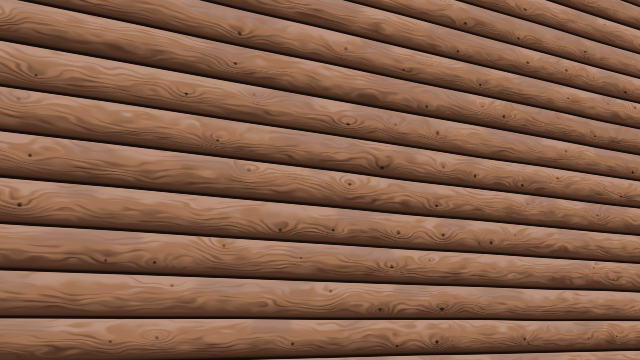
This texture is drawn by a WebGL 2 fragment shader. Its source:

```glsl
#version 300 es
precision highp float;

uniform vec2 u_resolution;
out vec4 fragColor;

const vec2 SEAM_BASE = vec2(0.118, 0.1088);   // height of seam zero: left, right
const vec2 LOG_PITCH = vec2(0.1324, 0.0810);  // log spacing: left, right
const float PITCH_SHRINK = 0.00069;           // spacing lost with each log upward
const float ASPECT = 1.778;
const float SEAM_WAVE = 0.035;
const float SEAM_WIDTH = 0.05;
const float RING_COUNT = 7.0;
const float GRAIN_DEPTH = 0.17;
const float STREAK_DEPTH = 0.20;
const float KNOT_CELL = 1.7;
const float KNOT_CHANCE = 0.62;

const vec3 GAP = vec3(0.085, 0.045, 0.03);
const vec3 SHADOW = vec3(0.17, 0.10, 0.07);
const vec3 UMBER = vec3(0.32, 0.20, 0.14);
const vec3 BROWN = vec3(0.48, 0.33, 0.24);
const vec3 AMBER = vec3(0.64, 0.45, 0.33);
const vec3 SHEEN = vec3(0.72, 0.57, 0.49);
const vec3 WEATHERED = vec3(0.59, 0.45, 0.39);

float hash(vec2 p) {
    vec3 q = fract(p.xyx * 0.1031);
    q += dot(q, q.yzx + 33.33);
    return fract((q.x + q.y) * q.z);
}

float noise(vec2 p) {
    vec2 i = floor(p);
    vec2 f = fract(p);
    f = f * f * (3.0 - 2.0 * f);
    float low = mix(hash(i), hash(i + vec2(1, 0)), f.x);
    float high = mix(hash(i + vec2(0, 1)), hash(i + vec2(1, 1)), f.x);
    return mix(low, high, f.y);
}

float fbm(vec2 p) {
    float sum = 0.0;
    float weight = 0.55;
    for (int i = 0; i < 3; i++) {
        sum += weight * noise(p);
        p = p * 2.1 + 17.3;
        weight *= 0.5;
    }
    return sum;
}

// Converging seams: x runs along the log, y counts logs upward.
vec2 wallCoords(vec2 uv) {
    float pitch = mix(LOG_PITCH.x, LOG_PITCH.y, uv.x);
    float rise = uv.y - mix(SEAM_BASE.x, SEAM_BASE.y, uv.x);
    float root = sqrt(max(pitch * pitch - 4.0 * PITCH_SHRINK * rise, 0.0));
    return vec2(ASPECT * uv.x / pitch, 2.0 * rise / (pitch + root));
}

// x: bulge that bends the rings, y: dark core.
vec2 knots(vec2 p, float row) {
    vec2 result = vec2(0.0);
    float home = floor(p.x / KNOT_CELL);
    for (int i = -1; i <= 1; i++) {
        vec2 id = vec2(home + float(i), row * 7.0 + 90.0);
        float size = hash(id + 3.7);
        vec2 center = vec2((id.x + 0.2 + 0.6 * hash(id)) * KNOT_CELL,
                           0.25 + 0.55 * hash(id + 11.3));
        vec2 d = p - center;
        float present = step(hash(id + 29.1), KNOT_CHANCE);
        float radius = mix(0.04, 0.085, size);
        vec2 spread = d * vec2(2.2, 4.6);
        result.x += present * mix(1.5, 3.2, size) * exp(-dot(spread, spread));
        float reach = length(d * vec2(0.8, 1.0)) + 0.03 * (noise(p * 16.0) - 0.5);
        result.y = max(result.y, present * (1.0 - smoothstep(radius * 0.3, radius, reach)));
    }
    return result;
}

vec3 woodRamp(float tone) {
    vec3 color = mix(SHADOW, UMBER, smoothstep(0.03, 0.20, tone));
    color = mix(color, BROWN, smoothstep(0.18, 0.40, tone));
    color = mix(color, AMBER, smoothstep(0.38, 0.62, tone));
    return mix(color, SHEEN, smoothstep(0.64, 0.90, tone));
}

void main() {
    vec2 wall = wallCoords(gl_FragCoord.xy / u_resolution);
    wall.y += SEAM_WAVE * (noise(vec2(wall.x * 0.35, wall.y * 0.8 + 40.0)) - 0.5);
    float pixel = fwidth(wall.y);
    float row = floor(wall.y);
    float v = wall.y - row;
    float seed = hash(vec2(row + 50.0, 8.0));
    vec2 p = vec2(wall.x + seed * 60.0 + 10.0, v);

    // Growth rings bent around knots, plus fine streaks.
    vec2 knot = knots(p, row);
    float warp = fbm(vec2(p.x * 0.55, v * 2.0 + row * 9.0 + 100.0));
    float rings = v * RING_COUNT + warp * 5.0 + knot.x;
    float line = pow(0.5 + 0.5 * cos(6.2832 * rings), 2.0) - 0.375;
    line *= 1.0 - smoothstep(0.25, 0.7, pixel * RING_COUNT * 1.6);
    line *= 0.3 + 0.9 * noise(vec2(p.x * 0.9, v * 3.0 + row * 5.0 + 70.0));
    float streak = noise(vec2(p.x * 2.5, rings * 3.5 + row * 13.0 + 200.0)) - 0.5;
    float blotch = fbm(vec2(p.x * 1.3, v * 3.5 + row * 6.0 + 300.0)) - 0.48;

    // Light from above on a round log.
    float tone = 0.02 + 0.93 * pow(v, 0.88) + 0.07 * (seed - 0.5);
    float lit = smoothstep(0.05, 0.35, v);
    tone -= lit * (GRAIN_DEPTH * line + STREAK_DEPTH * streak - 0.22 * blotch);
    tone -= 0.32 * knot.y * lit;
    vec3 color = woodRamp(tone);
    float patches = smoothstep(0.45, 0.7, noise(vec2(p.x * 0.8, v * 2.5 + row * 4.0 + 400.0)));
    color = mix(color, WEATHERED, 0.5 * patches * smoothstep(0.45, 0.75, v));

    // Dark gap under each log, softened over a pixel.
    float gap = 1.0 - smoothstep(SEAM_WIDTH - pixel, SEAM_WIDTH + pixel, v);
    gap = max(gap, smoothstep(1.0 - max(pixel, 0.025), 1.0, v));
    fragColor = vec4(mix(color, GAP, gap), 1.0);
}
```
